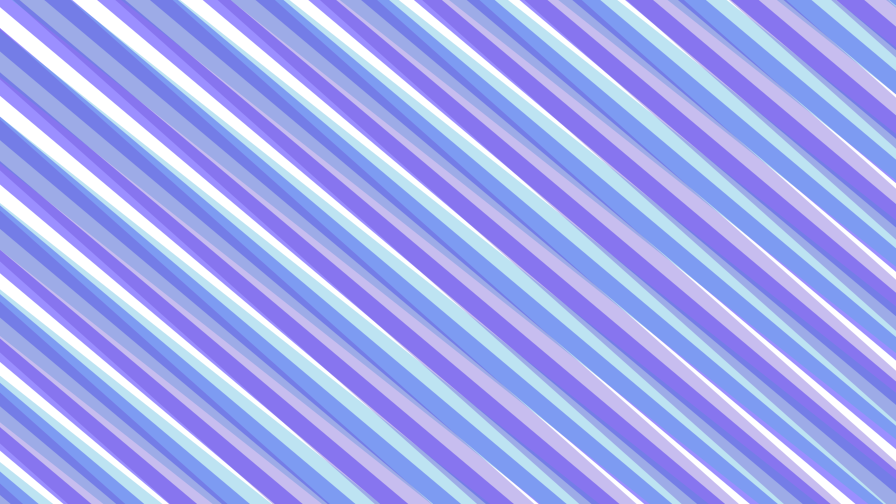
Reproduce this pattern procedurally as a WebGL 2 fragment shader.

```glsl
#version 300 es
precision highp float;
// Three sets of translucent diagonal stripes at slightly different angles, overlapping on white.

uniform vec2 u_resolution;
out vec4 fragColor;

// Coverage of one stripe set; lengths are in canvas heights, y runs down from the top.
// Each stripe begins at "start" on the left side and falls by "slope" per unit of x.
float stripes(vec2 p, float slope, float period, float start, float duty) {
    float phase = (p.y - start - slope * p.x) / period;
    float fromCenter = abs(fract(phase - 0.5 * duty + 0.5) - 0.5);
    float inside = (0.5 * duty - fromCenter) * period / sqrt(1.0 + slope * slope);
    float soft = 0.7 / u_resolution.y;
    return smoothstep(-soft, soft, inside);
}

// Lays a translucent ink over the colour below.
vec3 glaze(vec3 below, vec3 ink, float opacity, float coverage) {
    return mix(below, ink, opacity * coverage);
}

void main() {
    vec2 p = gl_FragCoord.xy / u_resolution.y;
    p.y = 1.0 - p.y;

    vec3 color = vec3(1.0);

    // Narrow violet stripes, twice as frequent as the others
    color = glaze(color, vec3(0.13, 0.02, 1.0), 0.45, stripes(p, 0.84, 0.088, 0.2315, 0.53));

    // Wide aqua stripes
    color = glaze(color, vec3(0.28, 0.69, 0.86), 0.36, stripes(p, 0.79, 0.1713, 0.2315, 0.54));

    // Wide lilac stripes on top, a little steeper and farther apart
    color = glaze(color, vec3(0.39, 0.28, 0.83), 0.36, stripes(p, 0.89, 0.1806, 0.237, 0.56));

    fragColor = vec4(color, 1.0);
}
```
